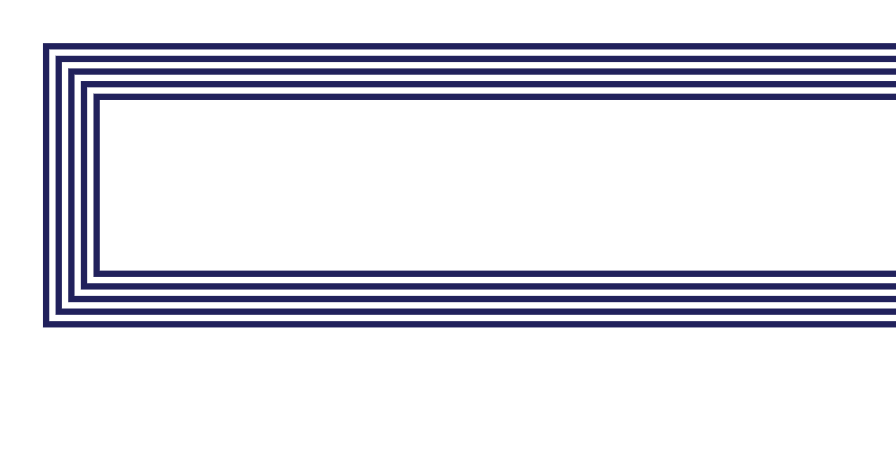
Write a Shadertoy shader that draws this background.

```glsl
// Draws nested navy rectangular outlines on white, running off the right edge.

// Lengths are fractions of the canvas height.
const vec3 PAPER = vec3(1.0);
const vec3 NAVY = vec3(0.13, 0.13, 0.36);
const float FRAME_LEFT = 0.0942;
const float FRAME_TOP = 0.9054;
const float FRAME_BOTTOM = 0.2819;
const float LINE_WIDTH = 0.01385;
const float LINE_PERIOD = 0.0277;
const int LINE_COUNT = 5;

// Inward distance from the outer frame, with square corners and an open right side.
float frameInset(vec2 p) {
    return min(p.x - FRAME_LEFT, min(FRAME_TOP - p.y, p.y - FRAME_BOTTOM));
}

// Smoothed coverage of a line centred at the given inset.
float lineCoverage(float inset, float center, float pixel) {
    float signedDistance = abs(inset - center) - 0.5 * LINE_WIDTH;
    return clamp(0.5 - signedDistance / pixel, 0.0, 1.0);
}

void mainImage(out vec4 fragColor, in vec2 fragCoord) {
    float pixel = 1.0 / iResolution.y;
    float inset = frameInset(fragCoord * pixel);

    // Concentric outlines, from the outside in
    float ink = 0.0;
    for (int i = 0; i < LINE_COUNT; i++) {
        float center = float(i) * LINE_PERIOD + 0.5 * LINE_WIDTH;
        ink = max(ink, lineCoverage(inset, center, pixel));
    }

    fragColor = vec4(mix(PAPER, NAVY, ink), 1.0);
}
```
